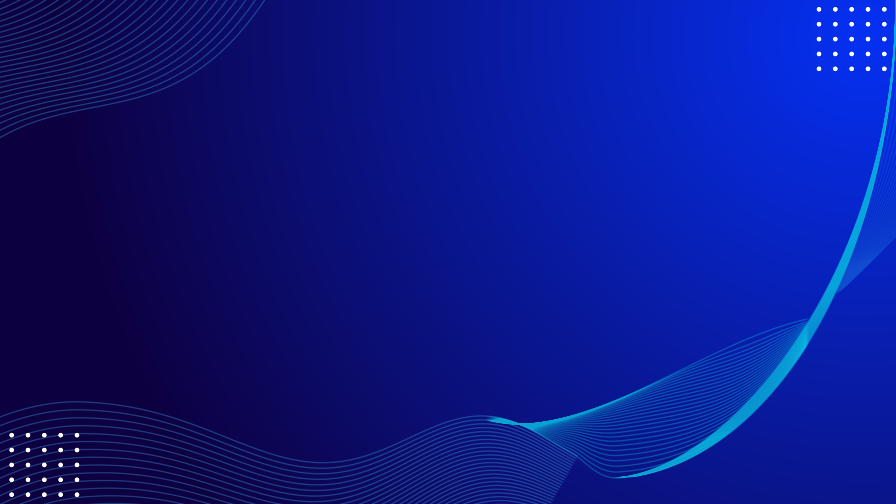
This background is drawn by a Shadertoy shader. Its source:

```glsl
// Blue radial gradient with fine cyan line waves, a swept ribbon and white dot grids.

// Canvas height is 4.32 units; y runs downward from the top edge.
const float HEIGHT = 4.32;

// Coverage of the thin line where field f crosses zero
float hairline(float f) {
    float pixel = HEIGHT / iResolution.y;
    float slope = length(vec2(dFdx(f), dFdy(f))) / pixel;
    float d = abs(f) / max(slope, 1e-4);
    return 1.0 - smoothstep(0.0, max(pixel, 0.011), d);
}

// Crest of the lower left wave
float waveCrest(float x) {
    float v = x - 0.7;
    float phase = 3.14159 * v * (0.353 + 0.0657 * v);
    float lift = max(-v, 0.0);
    return 3.69 + 0.025 * v - (0.245 - 0.01 * v) * cos(phase) + 0.2 * lift * lift;
}

// Quarter ellipse, from 1 at its axis down to 0 at radius r
float arc(float t, float r) {
    return sqrt(max(1.0 - t * t / (r * r), 0.0));
}

// Upper and lower borders of the twisted sheet
float sheetTop(float x) {
    float bend = max(4.6 - x, 0.0);
    return 3.64 - 0.95 * smoothstep(4.4, 7.3, x) - 0.2 * bend * bend;
}

float sheetBottom(float x) {
    return mix(waveCrest(x), 4.1 * arc(x - 5.2, 2.48), smoothstep(4.9, 5.3, x));
}

// Five by five dots, starting at the upper left one
float dotGrid(vec2 p, vec2 start) {
    vec2 pitch = vec2(0.14, 0.1275);
    vec2 cell = clamp(round((p - start) / pitch), 0.0, 4.0);
    float d = length(p - start - cell * pitch);
    float pixel = HEIGHT / iResolution.y;
    return 1.0 - smoothstep(-0.5 * pixel, 0.5 * pixel, d - 0.02);
}

void mainImage(out vec4 fragColor, in vec2 fragCoord) {
    vec2 p = fragCoord / iResolution.y * HEIGHT;
    p.y = HEIGHT - p.y;

    // Gradient spreading from the upper right
    float spread = clamp(length(p - vec2(7.4, 0.3)) / 6.9, 0.0, 1.0);
    vec3 color = mix(vec3(0.02, 0.19, 0.95), vec3(0.05, 0.0, 0.25), spread);

    float corner = 0.0, wave = 0.0, sheet = 0.0, ribbon = 0.0, fan = 0.0;
    float sheetHigh = sheetTop(p.x);
    float sheetLow = sheetBottom(p.x);
    float bunching = mix(2.5, 0.75, smoothstep(4.5, 6.6, p.x));
    float crest = waveCrest(p.x);
    float e = arc(p.y, 4.1);
    float ribbonX = 5.2 + 2.48 * e;

    for (int i = 0; i < 26; i++) {
        float n = float(i);
        float s = n / 25.0;

        // Nested curves in the upper left corner
        float t = p.x + 0.06 * n;
        float edge = 1.18 + t * (-0.58 + t * (0.48 - 0.2 * t)) - 0.03 * n;
        corner += hairline(p.y - edge);

        // Stacked copies of the wave crest
        wave += hairline(p.y - crest - n * (0.075 - 0.01 * p.x));

        // Lines blending between the sheet borders
        sheet += hairline(p.y - mix(sheetHigh, sheetLow, pow(s, bunching)));

        // Ribbon strands and the fan at their right
        ribbon += hairline(p.x - ribbonX + 0.56 * s * e * (1.0 - e));
        fan += hairline(p.x - ribbonX - s * 0.62 * (2.55 - p.y));
    }

    // Limits of each line family
    wave *= 1.0 - smoothstep(-0.01, 0.01, p.x - 4.97 + 0.57 * (p.y - 3.88));
    sheet *= smoothstep(4.15, 4.35, p.x) * (1.0 - smoothstep(6.9, 6.94, p.x));
    ribbon *= 1.0 - smoothstep(4.07, 4.1, p.y);
    fan *= 1.0 - smoothstep(2.4, 2.53, p.y);

    // Layers, faint lines first
    vec3 faintBlue = vec3(0.2, 0.52, 0.8);
    vec3 cyan = vec3(0.03, 0.73, 0.88);
    color = mix(color, faintBlue, min(corner * 0.45, 0.7));
    color = mix(color, faintBlue, min(wave * 0.45, 0.7));
    color = mix(color, vec3(0.1, 0.5, 0.9), min(fan * 0.22, 0.45));
    color = mix(color, cyan, min(sheet * 0.36, 0.85));
    color = mix(color, cyan, min(ribbon * 0.25, 0.85));

    float dots = max(dotGrid(p, vec2(7.02, 0.08)), dotGrid(p, vec2(0.1, 3.73)));
    color = mix(color, vec3(1.0), dots);
    fragColor = vec4(color, 1.0);
}
```
